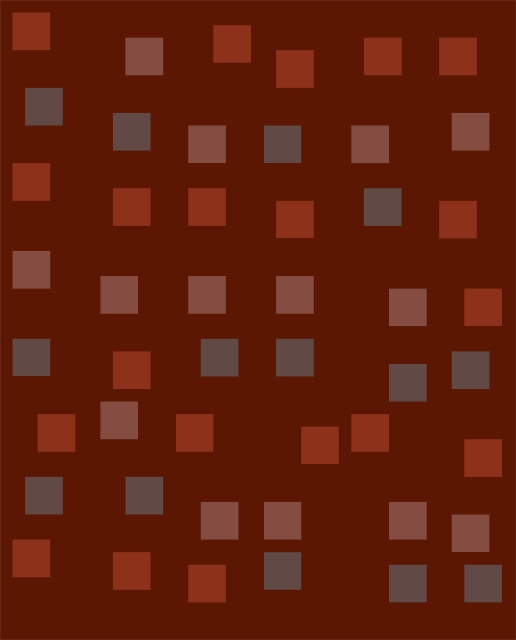
A WebGL 2 fragment shader for this pattern:

```glsl
#version 300 es
precision highp float;
// Flat squares in rust, mauve and grey scattered over a dark red-brown ground.
// Each cell of a staggered grid holds one square, moved by whole grid units
// with a hash, so squares never overlap and stay aligned to a fine lattice.

uniform vec2 u_resolution;
out vec4 fragColor;

const float UNITS_HIGH = 51.0;       // lattice units in the canvas height
const float SQUARE = 3.0;            // side of a square, in units
const vec2 CELL = vec2(7.0, 6.0);    // room for one square, in units
const float ROWS = 8.0;

const vec3 GROUND = vec3(0.357, 0.090, 0.008);
const vec3 RUST = vec3(0.553, 0.192, 0.102);
const vec3 MAUVE = vec3(0.520, 0.300, 0.260);
const vec3 GREY = vec3(0.380, 0.285, 0.270);
const vec3 RIM = vec3(0.420, 0.190, 0.120);

float hash(vec2 p, float seed) {
    vec3 q = fract(vec3(p.xyx + seed) * vec3(0.1031, 0.1030, 0.0973));
    q += dot(q, q.yzx + 33.33);
    return fract((q.x + q.y) * q.z);
}

// Random whole number from 0 to count - 1.
float pick(vec2 p, float seed, float count) {
    return floor(hash(p, seed) * count);
}

float boxDistance(vec2 p, vec2 halfSize) {
    vec2 d = abs(p) - halfSize;
    return max(d.x, d.y);
}

// Coverage of a shape with signed distance d, smoothed over one pixel.
float cover(float d, float pixel) {
    return clamp(0.5 - d / pixel, 0.0, 1.0);
}

// Lower left corner of the square in a cell, kept off the side edges.
vec2 squareCorner(vec2 cell, float lift, float width) {
    vec2 jitter = vec2(pick(cell, 3.7, 4.0), pick(cell, 19.3, 3.0));
    vec2 corner = cell * CELL + vec2(0.0, lift) + jitter;
    corner.x = clamp(corner.x, 1.0, floor(width) - SQUARE - 1.0);
    return corner;
}

// Golden-ratio steps spread the three colours in steady shares.
vec3 squareColor(vec2 cell) {
    float index = cell.x * ROWS + cell.y;
    float share = fract(index * 0.618 + 0.25 * hash(cell, 41.9));
    return share < 0.41 ? RUST : share < 0.70 ? MAUVE : GREY;
}

void main() {
    float pixel = UNITS_HIGH / u_resolution.y;
    vec2 p = gl_FragCoord.xy * pixel;
    vec2 size = u_resolution * pixel;

    // Find the cell; every column is lifted by its own amount.
    float column = floor(p.x / CELL.x);
    float lift = pick(vec2(column, 5.0), 7.1, 4.0);
    vec2 cell = vec2(column, floor((p.y - lift) / CELL.y));

    // Lay the square over the ground.
    vec2 center = squareCorner(cell, lift, size.x) + 0.5 * SQUARE;
    float square = cover(boxDistance(p - center, vec2(0.5 * SQUARE)), pixel);
    square *= step(0.0, cell.y) * step(cell.y, ROWS - 1.0);
    vec3 color = mix(GROUND, squareColor(cell), square);

    // Faint hairline rim around the canvas.
    float inside = cover(boxDistance(p - 0.5 * size, 0.5 * size - 0.05), pixel);
    color = mix(RIM, color, inside);

    fragColor = vec4(color, 1.0);
}
```
